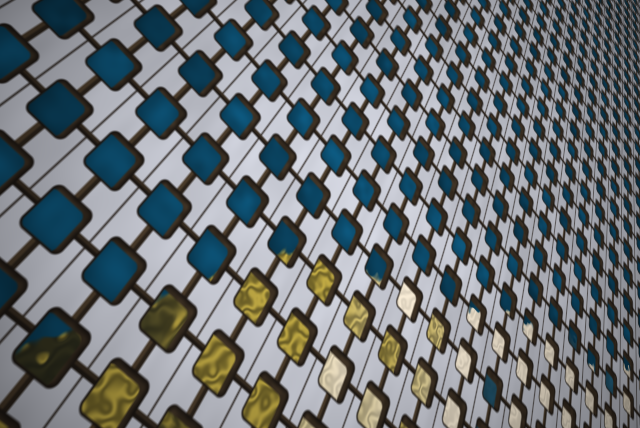
Write a Shadertoy shader that draws this pattern.

```glsl
// Receding metal facade with a diamond lattice of rounded windows, brown bars and golden reflections.

const vec3 STEEL = vec3(0.80, 0.81, 0.85);
const vec3 BRONZE = vec3(0.30, 0.24, 0.17);
const vec3 SHADOW = vec3(0.10, 0.08, 0.065);
const vec3 TEAL = vec3(0.045, 0.30, 0.43);
const vec3 GOLD = vec3(0.68, 0.60, 0.24);
const vec3 CREAM = vec3(1.0, 0.95, 0.86);

float hash(vec2 p) {
    vec3 q = fract(vec3(p.xyx) * 0.1031);
    q += dot(q, q.yzx + 33.33);
    return fract((q.x + q.y) * q.z);
}

float noise(vec2 p) {
    vec2 i = floor(p), f = fract(p);
    f = f * f * (3.0 - 2.0 * f);
    return mix(mix(hash(i), hash(i + vec2(1, 0)), f.x),
               mix(hash(i + vec2(0, 1)), hash(i + vec2(1, 1)), f.x), f.y);
}

float roundedBox(vec2 p, float halfSize, float radius) {
    vec2 q = abs(p) - halfSize + radius;
    return length(max(q, 0.0)) + min(max(q.x, q.y), 0.0) - radius;
}

float cover(float dist, float blur) {
    return 1.0 - smoothstep(-blur, blur, dist);
}

// Canvas position (y down) to wall position: column number and height.
vec2 wallPosition(vec2 p) {
    mat3 wallToCanvas = mat3(0.1352, 0.0220, 0.0658,
                             -0.0166, 0.2080, -0.0645,
                             0.1504, 0.0293, 1.0);
    vec3 h = inverse(wallToCanvas) * vec3(p, 1.0);
    return h.xy / h.z;
}

// Brushed panels with a thin seam halfway between the bars.
vec3 panelColor(vec2 lattice, vec2 local, vec2 blur) {
    float tone = 0.95 + 0.07 * hash(floor(lattice));
    tone += 0.06 * (noise(lattice * vec2(5.0, 1.5)) - 0.5);
    float seam = cover(0.5 - abs(local.x) - 0.014, blur.x);
    return mix(STEEL * tone, SHADOW * 1.6, seam * 0.85);
}

// Sunlit surroundings: gold at the left, turning to cream at the right.
vec3 reflectionColor(vec2 local, vec2 id, vec2 p) {
    float seed = hash(id + 7.0);
    float warp = noise(local * 7.0 + id * 5.0);
    float bands = 0.5 + 0.5 * sin(22.0 * (local.x + local.y * 0.6) + 9.0 * warp + seed * 6.0);
    float pale = smoothstep(0.65, 1.05, p.x + 0.5 * (seed - 0.5));
    vec3 color = mix(GOLD, CREAM, pale) * mix(0.65 + 0.45 * bands, 0.9 + 0.1 * bands, pale);
    float dim = smoothstep(0.62, 0.25, p.x) * step(0.35, seed);
    dim *= smoothstep(0.25, 0.6, warp + 0.2);
    return mix(color, vec3(0.12, 0.13, 0.10), dim * 0.85);
}

vec3 glassColor(vec2 local, vec2 id, vec2 p) {
    vec3 sky = TEAL * (0.82 + 0.3 * hash(id)) * (1.0 - 1.8 * dot(local, local));
    sky *= 0.9 + 0.2 * noise(local * 5.0 + id * 3.0);
    float offset = p.x - 0.72;
    float horizon = 0.59 + 0.5 * (sqrt(offset * offset + 0.04) - 0.2);
    horizon += 0.05 * (hash(id + 3.0) - 0.5) + 0.03 * (noise(local * 8.0 + id) - 0.5);
    float lit = smoothstep(-0.008, 0.008, p.y - horizon);
    lit *= 1.0 - 0.9 * step(1.1, p.x) * step(0.7, hash(id + 11.0));
    return mix(sky, reflectionColor(local, id, p), lit);
}

void mainImage(out vec4 fragColor, in vec2 fragCoord) {
    vec2 p = fragCoord / iResolution.y;
    p.y = 1.0 - p.y;
    vec2 wall = wallPosition(p);

    // Diagonal grid with a window at each whole-number crossing.
    vec2 lattice = vec2(wall.y + 0.5 * wall.x, wall.y - 0.5 * wall.x);
    vec2 id = floor(lattice + 0.5);
    vec2 local = lattice - id;
    vec2 blur = fwidth(lattice) * 0.7 + 0.008;
    float boxBlur = max(blur.x, blur.y);

    vec3 color = panelColor(lattice, local, blur);

    // Bars join the windows, each with a dark lower edge.
    vec2 edge = smoothstep(-blur, blur, local);
    color = mix(color, mix(BRONZE, SHADOW, edge.x * 0.65), cover(abs(local.x) - 0.058, blur.x));
    color = mix(color, mix(BRONZE, SHADOW, 0.4 + 0.5 * edge.y), cover(abs(local.y) - 0.046, blur.y));

    // The recess shows more of its right wall as the view grows oblique.
    float depth = min(0.09 + 0.018 * wall.x, 0.34);
    vec2 glassLocal = local - 0.5 * depth * vec2(-1.0, 1.0);
    float opening = roundedBox(local, 0.325, 0.11);
    float glass = max(roundedBox(glassLocal, 0.285, 0.09), opening + 0.028);
    float rim = smoothstep(-0.09, 0.0, opening);
    vec3 frame = mix(BRONZE * 0.95, SHADOW, 0.35 + 0.6 * rim);
    frame *= 0.85 + 0.35 * noise(lattice * 9.0);
    color = mix(color, frame, cover(opening, boxBlur));
    color = mix(color, glassColor(local, id, p), cover(glass, boxBlur));

    // Light falls away from the middle of the wall.
    vec2 fromCenter = p - vec2(0.75, 0.48);
    color *= 1.02 - 0.56 * dot(fromCenter, fromCenter);
    fragColor = vec4(clamp(color, 0.0, 1.0), 1.0);
}
```
